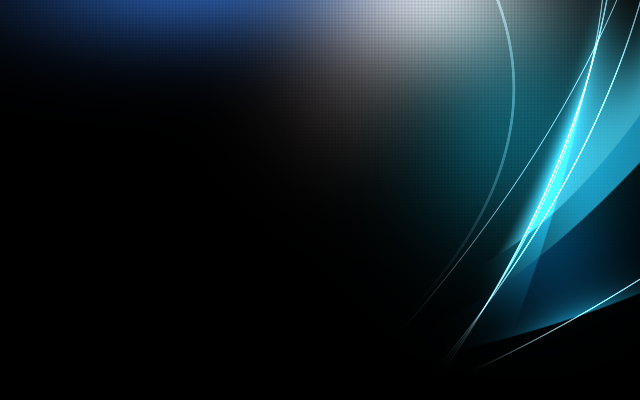
A Shadertoy shader for this background:

```glsl
// Dark backdrop with soft blue, white and teal glows along the top, and a
// fan of translucent cyan ribbons at the right crossed by thin bright arcs.
// Glows are gaussians; ribbons and arcs are distances to quadratic curves.

const vec3 BLUE  = vec3(0.16, 0.36, 0.67);
const vec3 PEARL = vec3(0.79, 0.77, 0.76);
const vec3 UMBER = vec3(0.14, 0.12, 0.12);
const vec3 TEAL  = vec3(0.04, 0.35, 0.42);
const vec3 CYAN  = vec3(0.24, 0.66, 0.76);
const vec3 LAGOON = vec3(0.09, 0.47, 0.59);
const vec3 DEEP  = vec3(0.00, 0.13, 0.23);
const vec3 ICE   = vec3(0.72, 0.95, 1.00);

const float WIDTH = 1.6;           // canvas width in units of its height
const float WEAVE_PERIOD = 0.0083;
const float WEAVE_DEPTH = 0.07;

// Arc positions x at heights 1.0, 0.6 and 0.2
const vec3 ARC_WIDE  = vec3(1.244, 1.258, 1.006);
const vec3 ARC_THIN  = vec3(1.542, 1.327, 1.027);
const vec3 ARC_MAIN  = vec3(1.517, 1.398, 1.192);
const vec3 ARC_TWIN  = vec3(1.506, 1.404, 1.190);
const vec3 ARC_OUTER = vec3(1.602, 1.442, 1.188);
const vec3 SHEET_EDGE = vec3(1.500, 1.420, 1.292);

// Ribbon edges: height = a + b s + c s^2, s measured left from the right side
const vec3 EDGE_UPPER = vec3(0.7125, -1.36, 1.05);
const vec3 EDGE_LOWER = vec3(0.594, -1.07, 0.53);
const vec3 EDGE_BASE  = vec3(0.267, -0.40, 0.19);
const vec3 EDGE_LINE  = vec3(0.302, -0.63, 0.20);

float glow(vec2 p, vec2 center, vec2 radius) {
    vec2 d = (p - center) / radius;
    return exp(-dot(d, d));
}

// Signed distance to an arc running down the canvas; positive on its right
float arcDistance(vec2 p, vec3 x) {
    float t = (1.0 - p.y) / 0.4;
    float b = -1.5 * x.x + 2.0 * x.y - 0.5 * x.z;
    float c = 0.5 * x.x - x.y + 0.5 * x.z;
    float slope = (b + 2.0 * c * t) / 0.4;
    return (p.x - x.x - t * (b + c * t)) / sqrt(1.0 + slope * slope);
}

// Signed distance to a ribbon edge; positive above it
float edgeDistance(vec2 p, vec3 k) {
    float s = WIDTH - p.x;
    float slope = k.y + 2.0 * k.z * s;
    return (p.y - k.x - s * (k.y + k.z * s)) / sqrt(1.0 + slope * slope);
}

// Antialiased line, dimmed when thinner than a pixel
float stroke(float d, float halfWidth, float px) {
    float w = max(halfWidth, 0.5 * px);
    return (1.0 - smoothstep(w - 0.5 * px, w + 0.5 * px, abs(d))) * halfWidth / w;
}

float above(float d, float px) {
    return smoothstep(-px, px, d);
}

vec3 backdrop(vec2 p, float px) {
    vec3 col = BLUE * glow(p, vec2(0.47, 1.06), vec2(0.43, 0.17));
    col += PEARL * glow(p, vec2(1.08, 1.03), vec2(0.28, 0.20));
    col += UMBER * glow(p, vec2(0.88, 0.78), vec2(0.20, 0.20));
    col += TEAL * glow(p, vec2(1.30, 0.68), vec2(0.25, 0.28));
    // Fine woven grid, faded out where it cannot be resolved
    vec2 weave = 0.5 + 0.5 * cos(6.2832 * p / WEAVE_PERIOD);
    float visible = smoothstep(2.0, 3.0, WEAVE_PERIOD / px);
    return col * (1.0 - WEAVE_DEPTH * visible * (weave.x + weave.y));
}

vec3 ribbons(vec2 p, float px) {
    float s = WIDTH - p.x;
    float upper = edgeDistance(p, EDGE_UPPER);
    float lower = edgeDistance(p, EDGE_LOWER);
    float base = edgeDistance(p, EDGE_BASE);
    float mainArc = arcDistance(p, ARC_MAIN);

    // Upper ribbon rises further near the main arc
    float reach = mix(0.10, 0.21, smoothstep(0.0, 0.16, s));
    float inner = smoothstep(-0.045, 0.01, mainArc);
    float h = max(upper, 0.0) / reach;
    vec3 col = CYAN * above(upper, px) * inner * exp(-h * h) * 0.85;

    // Middle ribbon, then the deep fill beneath it
    float band = above(lower, px) * (1.0 - above(upper, px));
    col += LAGOON * band * (1.0 - smoothstep(0.10, 0.42, s));
    float below = above(base, px) * (1.0 - above(lower, px));
    col += DEEP * below * glow(p, vec2(1.38, 0.36), vec2(0.16, 0.17));

    // Glow resting on the base edge
    float rim = exp(-max(base, 0.0) / 0.035) * glow(p, vec2(1.45, 0.21), vec2(0.15, 0.3));
    col += LAGOON * 0.85 * above(base, px) * rim;

    // Translucent sheet hanging from the main arc
    float sheet = above(mainArc, px) * above(-arcDistance(p, SHEET_EDGE), px);
    col += LAGOON * 0.45 * sheet * smoothstep(0.14, 0.45, p.y) * (1.0 - smoothstep(0.7, 0.9, p.y));

    // Bright core around the main arc
    float core = exp(-abs(mainArc) / 0.022) * glow(p, vec2(1.43, 0.66), vec2(0.3, 0.24));
    return col + CYAN * 0.55 * core;
}

vec3 arcs(vec2 p, float px) {
    float fade = smoothstep(0.06, 0.36, p.y);
    float shine = glow(p, vec2(1.38, 0.58), vec2(0.4, 0.30));
    float light = 0.26 * stroke(arcDistance(p, ARC_WIDE), 0.0034, px) * smoothstep(0.18, 0.75, p.y);
    light += 0.55 * stroke(arcDistance(p, ARC_THIN), 0.0013, px) * smoothstep(0.14, 0.55, p.y);
    light += (0.5 + 0.6 * shine) * stroke(arcDistance(p, ARC_MAIN), 0.0019, px) * fade;
    light += 0.55 * stroke(arcDistance(p, ARC_TWIN), 0.0015, px) * fade;
    light += (0.5 + 0.5 * shine) * stroke(arcDistance(p, ARC_OUTER), 0.0017, px) * fade;
    light += 0.8 * stroke(edgeDistance(p, EDGE_LINE), 0.0016, px) * smoothstep(1.16, 1.46, p.x);
    return ICE * light;
}

void mainImage(out vec4 fragColor, in vec2 fragCoord) {
    vec2 p = fragCoord / iResolution.xy * vec2(WIDTH, 1.0);
    float px = 1.0 / iResolution.y;
    vec3 col = backdrop(p, px) + ribbons(p, px) + arcs(p, px);
    fragColor = vec4(clamp(col, 0.0, 1.0), 1.0);
}
```
